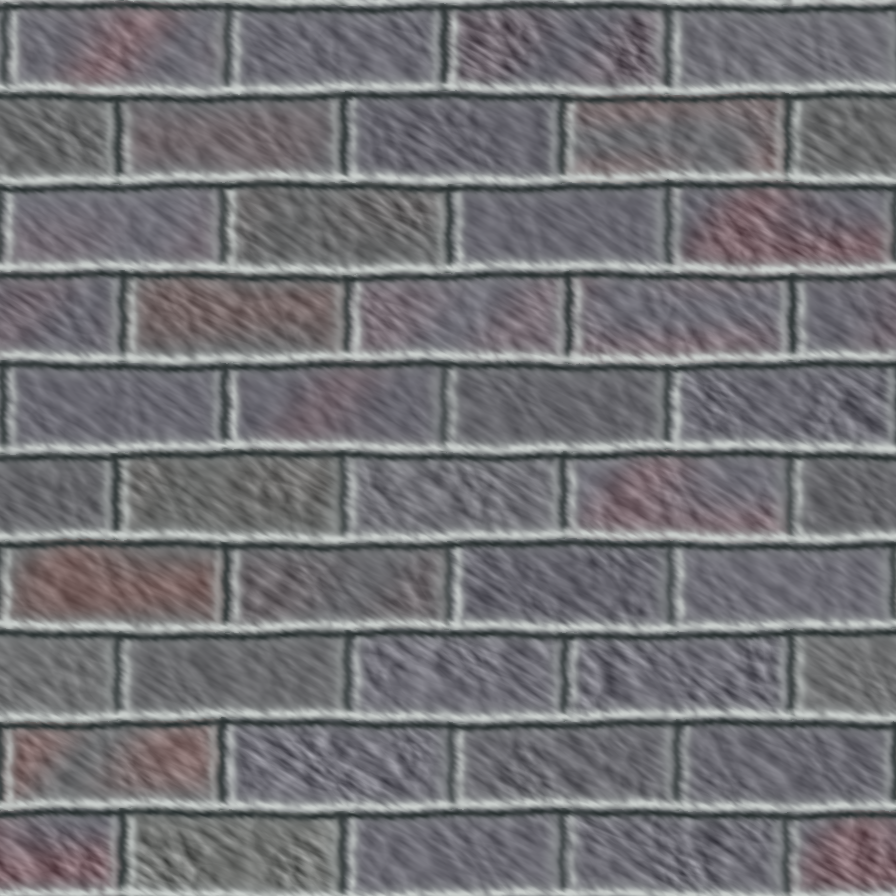
Reproduce this texture procedurally as a WebGL 1 fragment shader.

```glsl
precision highp float;
// Weathered grey-violet brick wall in running bond, with raised pale joints and dark shadow lines.

uniform vec2 u_resolution;

#define COLUMNS 4.0
#define ROWS 10.0
#define BED_SHIFT 0.04
#define BED_WOBBLE 0.022
#define JOINT_JITTER 0.022
#define GRAIN_CELLS 20.0
#define GRAIN_DEPTH 0.19
#define RIM_STRENGTH 0.52
#define STAIN_STRENGTH 0.075
#define LIGHT_MORTAR vec3(0.79, 0.81, 0.80)
#define DARK_MORTAR vec3(0.17, 0.20, 0.20)
#define BRICK_COLOR vec3(0.415, 0.412, 0.445)

const float TAU = 6.2831853;

float hash(vec2 p) {
  return fract(sin(dot(p, vec2(127.1, 311.7))) * 43758.55);
}

// Distance to the nearest scattered point; the grid wraps every `period` cells.
float cellular(vec2 p, float period) {
  vec2 cell = floor(p);
  float nearest = 2.0;
  for (int j = -1; j <= 1; j++) {
    for (int i = -1; i <= 1; i++) {
      vec2 id = cell + vec2(float(i), float(j));
      vec2 key = mod(id, period);
      vec2 point = id + vec2(hash(key), hash(key + 57.3));
      nearest = min(nearest, distance(p, point));
    }
  }
  return nearest;
}

// Side-lit slope of diagonal, elongated chips.
float relief(vec2 uv, float cells) {
  vec2 p = cells * vec2(2.0 * uv.x + 3.0 * uv.y, uv.x - uv.y);
  p += 0.3 * sin(TAU * (uv.yx * 9.0 + uv * 5.0));
  vec2 toLight = vec2(0.25, 0.12);
  return cellular(p + toLight, cells) - cellular(p - toLight, cells);
}

// Soft line of the given half width around zero.
float line(float x, float width) {
  return exp(-x * x / (width * width));
}

void main() {
  vec2 uv = gl_FragCoord.xy / u_resolution;
  float grain = relief(uv, GRAIN_CELLS);
  float fineGrain = relief(uv, GRAIN_CELLS * 2.0);

  // Nearest bed joint, signed distance below it, and the course
  float down = (1.0 - uv.y) * ROWS - BED_SHIFT;
  float bed = floor(down + 0.5);
  float bedKey = mod(bed, ROWS);
  float bedDist = down - bed + 0.018 * fineGrain
    + BED_WOBBLE * sin(TAU * 2.0 * uv.x + bedKey * 2.1)
    + 0.4 * BED_WOBBLE * sin(TAU * 9.0 * uv.x + bedKey * 4.7);
  float row = mod(bed - 1.0 + step(0.0, bedDist), ROWS);

  // Nearest upright joint, signed distance right of it, and the brick
  float along = uv.x * COLUMNS - 0.53 * mod(row, 2.0);
  float joint = floor(along + 0.5);
  vec2 jointKey = vec2(mod(joint, COLUMNS), row);
  float jointDist = along - joint + 0.008 * fineGrain
    - JOINT_JITTER * (2.0 * hash(jointKey + 3.1) - 1.0)
    + 0.004 * sin(TAU * 23.0 * uv.y + joint);
  vec2 brick = vec2(mod(joint - 1.0 + step(0.0, jointDist), COLUMNS), row);
  float sideDist = jointDist * ROWS / COLUMNS;

  // Brick face: own tone, olive or red stains, chipped surface
  float tone = hash(brick + 11.7);
  float olive = hash(brick + 23.9);
  float patches = 0.5 + 0.5 * sin(TAU * (3.0 * uv.x + 2.0 * uv.y)
    + 2.0 * sin(TAU * (4.0 * uv.y - 2.0 * uv.x)));
  float red = smoothstep(0.55, 1.0, hash(brick + 41.3)) * patches;
  vec3 color = BRICK_COLOR + 0.045 * (tone - 0.5);
  color += vec3(0.0, 0.01, -0.035) * smoothstep(0.5, 1.0, olive);
  color += STAIN_STRENGTH * red * vec3(1.0, -0.2, -0.35);
  float roughness = 0.55 + 0.7 * hash(brick + 67.1) * (0.4 + patches);
  color += GRAIN_DEPTH * roughness * (grain + 0.45 * fineGrain);

  // Pale worn rim around each face
  float sideRim = 1.0 - smoothstep(0.05, 0.28, abs(sideDist));
  float bedRim = 1.0 - smoothstep(0.06, 0.27, abs(bedDist));
  float rim = max(sideRim, bedRim * (bedDist < 0.0 ? 1.0 : 0.65));
  color = mix(color, vec3(0.54, 0.56, 0.56), RIM_STRENGTH * rim);

  // Upright joints: dark groove with uneven highlights either side
  float wear = hash(jointKey + 83.5);
  float glint = 0.35 + 0.3 * hash(jointKey + 91.7) + 0.4 * grain;
  color = mix(color, LIGHT_MORTAR, glint * line(sideDist - 0.11, 0.05));
  color = mix(color, LIGHT_MORTAR, 0.3 * wear * line(sideDist + 0.10, 0.045));
  color = mix(color, DARK_MORTAR, (0.52 + 0.35 * wear) * line(sideDist, 0.045));

  // Bed joints: bright ledge above a ragged shadow
  float ledge = clamp(0.86 + 0.5 * grain + 0.3 * fineGrain, 0.45, 1.0);
  float shadow = clamp(0.90 + 0.35 * grain, 0.6, 1.0);
  color = mix(color, LIGHT_MORTAR, ledge * line(bedDist + 0.052, 0.055));
  color = mix(color, DARK_MORTAR, shadow * line(bedDist - 0.048, 0.042));

  gl_FragColor = vec4(clamp(color, 0.0, 1.0), 1.0);
}
```
